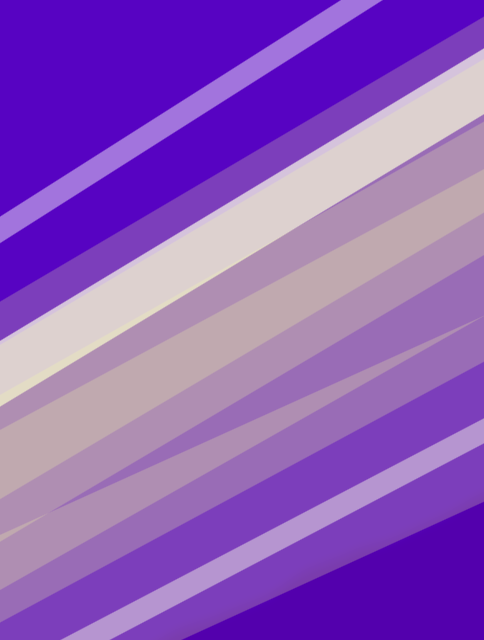
Give the GLSL for this background, as a Shadertoy shader.

```glsl
// Diagonal translucent ribbons, white and warm, crossing a deep violet ground.

float hash(float n) {
    return fract(sin(n * 127.1) * 43758.5453);
}

float noise(float x) {
    float cell = floor(x);
    return mix(hash(cell), hash(cell + 1.0), smoothstep(0.0, 1.0, fract(x)));
}

// Height above a line given by its heights at the left and right sides.
float above(vec2 uv, vec2 ends) {
    return uv.y - mix(ends.x, ends.y, uv.x);
}

float coverAbove(vec2 uv, vec2 ends) {
    float d = above(uv, ends);
    return clamp(d / fwidth(d) + 0.5, 0.0, 1.0);
}

// Coverage between an upper and a lower line.
float ribbon(vec2 uv, vec2 upper, vec2 lower) {
    return coverAbove(uv, lower) * (1.0 - coverAbove(uv, upper));
}

void mainImage(out vec4 fragColor, in vec2 fragCoord) {
    vec2 uv = fragCoord / iResolution.xy;
    vec3 violet = vec3(0.340, 0.012, 0.760);
    vec3 shade = vec3(0.325, 0.0, 0.680);
    vec3 warm = vec3(0.97, 1.0, 0.65);

    // Ground with a soft, uneven shadow in the lower right
    float rise = above(uv, vec2(-0.129, 0.216)) - 0.025 * noise(uv.x * 11.0);
    float shadow = 1.0 - smoothstep(-0.015, 0.022, rise);
    vec3 color = mix(violet, shade, shadow);

    // White ribbons
    float thin = ribbon(uv, vec2(0.6615, 1.142), vec2(0.620, 1.1005))
               + ribbon(uv, vec2(-0.0495, 0.3464), vec2(-0.090, 0.3073));
    float broad = ribbon(uv, vec2(0.4674, 0.9245), vec2(0.3646, 0.8216));
    color = mix(color, vec3(1.0), 0.45 * thin + 0.69 * broad);

    // Warm veils, each adding the same tint where they overlap
    float veils = ribbon(uv, vec2(0.5286, 0.974), vec2(-0.1294, 0.2161))
                + ribbon(uv, vec2(0.461, 0.9076), vec2(0.0273, 0.4349))
                + ribbon(uv, vec2(0.3828, 0.8099), vec2(0.1536, 0.6016))
                + ribbon(uv, vec2(0.1641, 0.5065), vec2(0.0781, 0.5065))
                + ribbon(uv, vec2(0.3281, 0.7357), vec2(0.2201, 0.668));
    color = mix(warm, color, pow(0.765, veils));

    fragColor = vec4(color, 1.0);
}
```
